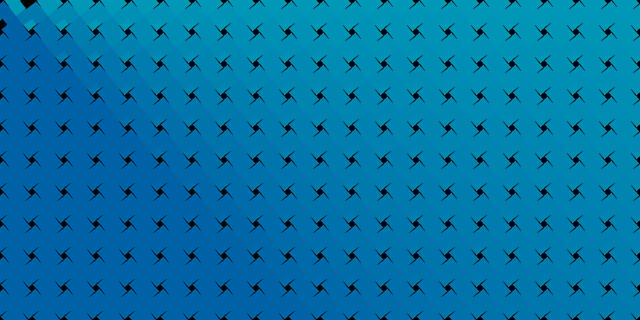
Reproduce this pattern procedurally as a WebGL 1 fragment shader.

```glsl
precision highp float;
// Woven rectangular tiles around dark pinwheel holes, tinted by a sweep about the top left corner.
#define ROWS 10.0
#define TILT 0.663
#define SWEEP 0.83
#define SLIT_LENGTH 0.27
#define SLIT_WIDTH 0.03
#define PATCH_HALF vec2(0.17, 0.12)
#define BLUE vec3(0.0, 0.385, 0.65)
#define TEAL vec3(0.0, 0.595, 0.715)
#define GAP_COLOR vec3(0.0, 0.005, 0.01)

uniform vec2 u_resolution;

// Coordinates along the tilted tile axes
vec2 toTileAxes(vec2 p) {
  float c = cos(TILT), s = sin(TILT);
  return vec2(c * p.x + s * p.y, c * p.y - s * p.x);
}

// Antialiased coverage of a centred rectangle
float boxCover(vec2 q, vec2 halfSize, float px) {
  vec2 e = clamp(0.5 + (halfSize - abs(q)) / px, 0.0, 1.0);
  return e.x * e.y;
}

// Angular gradient, sampled once per tile
vec3 sweepColor(vec2 center) {
  float angle = atan(max(ROWS - center.y, 0.0), max(center.x, 0.001));
  return mix(TEAL, BLUE, clamp(angle / SWEEP, 0.0, 1.0));
}

// Four tapering slits that extend the sides of a hole
float slitCover(vec2 q, float holeHalf, float px) {
  float cover = 0.0;
  for (int k = 0; k < 4; k++) {
    float along = (q.x - holeHalf) / SLIT_LENGTH;
    float w = 0.5 * SLIT_WIDTH * clamp(1.0 - 0.7 * along, 0.0, 1.0);
    float d = abs(q.y - holeHalf);
    float band = clamp(0.5 + (w - d) / px, 0.0, 1.0)
               - clamp(0.5 - (w + d) / px, 0.0, 1.0);
    float ends = clamp(0.5 + along * SLIT_LENGTH / px, 0.0, 1.0)
               * clamp(0.5 + (1.0 - along) * SLIT_LENGTH / px, 0.0, 1.0);
    cover = max(cover, band * ends);
    q = vec2(-q.y, q.x);
  }
  return cover;
}

void main() {
  float px = ROWS / u_resolution.y;
  vec2 p = gl_FragCoord.xy * px;
  vec2 node = floor(p + 0.5);

  // These sizes make the tiles and holes fill the plane exactly
  vec2 tileHalf = 0.5 * vec2(cos(TILT), sin(TILT));
  float holeHalf = tileHalf.x - tileHalf.y;

  // Sum the tiles; whatever stays uncovered is a hole
  vec3 color = vec3(0.0);
  float covered = 0.0;
  for (int j = -1; j <= 1; j++) {
    for (int i = -1; i <= 1; i++) {
      vec2 corner = node + vec2(float(i), float(j));

      // Tile above the hole, with a lighter patch at its lower end
      vec2 center = corner + vec2(0.0, 0.5);
      vec2 q = toTileAxes(p - center);
      float cover = boxCover(q, tileHalf, px);
      float patchCover = boxCover(q + tileHalf - PATCH_HALF, PATCH_HALF, px);
      vec3 tint = mix(sweepColor(center), sweepColor(center + vec2(0.0, 0.5)), patchCover);
      color += cover * tint;
      covered += cover;

      // Tile to the right of the hole
      center = corner + vec2(0.5, 0.0);
      cover = boxCover(toTileAxes(p - center), tileHalf.yx, px);
      color += cover * sweepColor(center);
      covered += cover;
    }
  }
  color += GAP_COLOR * max(1.0 - covered, 0.0);

  // Slits, and two wider gaps where the weave begins
  float gap = slitCover(toTileAxes(p - node), holeHalf, px);
  gap = max(gap, boxCover(toTileAxes(p - vec2(0.9, 9.98)), vec2(0.22, 0.16), px));
  gap = max(gap, boxCover(toTileAxes(p - vec2(0.04, 9.23)), vec2(0.14, 0.12), px));
  gl_FragColor = vec4(mix(color, GAP_COLOR, gap), 1.0);
}
```
